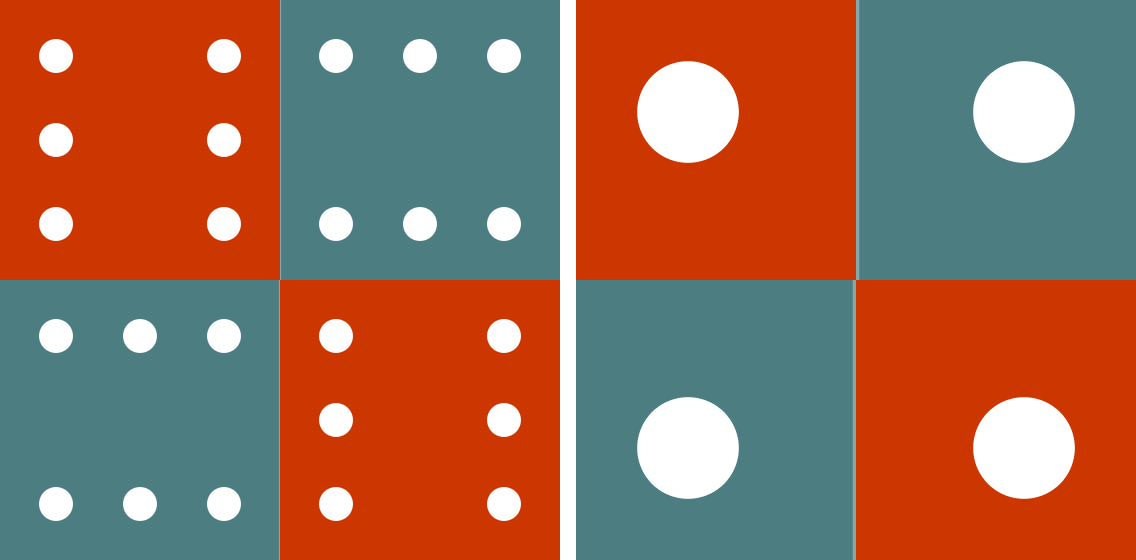
Left, the full canvas; right, a detail of the centre.
Write a Shadertoy shader that draws this pattern.

```glsl
// Two by two checkerboard of orange and teal tiles, each with six white dots in two lines.

// Coverage of a shape with signed distance d, smoothed over one pixel.
float coverage(float d, float pixel) {
    return clamp(0.5 - d / pixel, 0.0, 1.0);
}

// Six dots: two columns of three, in a tile centred on the origin.
float sixDots(vec2 p) {
    p = abs(p);
    return length(vec2(p.x - 0.3, min(p.y, abs(p.y - 0.3)))) - 0.0605;
}

void mainImage(out vec4 fragColor, in vec2 fragCoord) {
    vec2 uv = fragCoord / iResolution.xy;
    float pixel = 1.0 / min(iResolution.x, iResolution.y);
    vec3 teal = vec3(0.30, 0.49, 0.50);
    vec3 orange = vec3(0.80, 0.21, 0.0);

    // Checkerboard with smoothed borders
    vec2 upperRight = clamp((uv - 0.5) / pixel + 0.5, 0.0, 1.0);
    float isOrange = mix(upperRight.y, 1.0 - upperRight.y, upperRight.x);

    // Pale hairline along the inner upright edge of the teal tiles
    float seam = coverage(abs(uv.x - 0.5) - 1.0 / 512.0, pixel);
    vec3 color = mix(mix(teal, vec3(1.0), 0.33 * seam), orange, isOrange);

    // Dots stand in columns on orange and lie in rows on teal
    vec2 local = fract(uv * 2.0) - 0.5;
    float d = sixDots(isOrange > 0.5 ? local : local.yx);
    color = mix(color, vec3(1.0), coverage(d, 2.0 * pixel));

    fragColor = vec4(color, 1.0);
}
```
